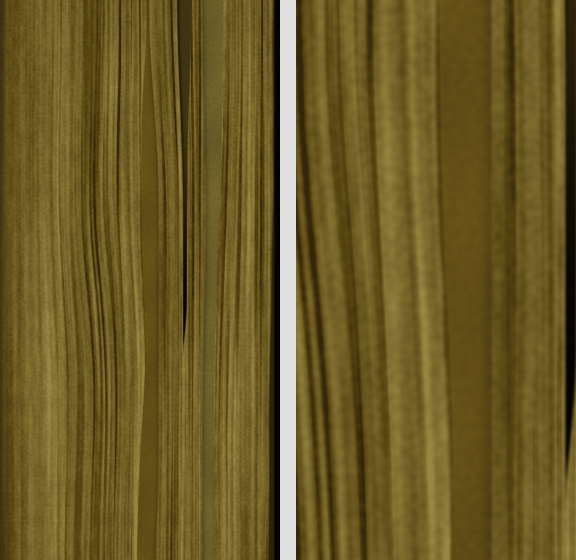
Left: the whole. Right: its middle third, enlarged.
This texture is drawn by a WebGL 1 fragment shader. Its source:

```glsl
precision highp float;
uniform vec2 u_resolution;

const vec3 BLACK = vec3(0.025, 0.015, 0.008);
const vec3 DARK = vec3(0.20, 0.15, 0.04);
const vec3 SHADE = vec3(0.33, 0.26, 0.06);
const vec3 LIGHT = vec3(0.56, 0.49, 0.235);
const vec3 BROWN_LEAF = vec3(0.385, 0.305, 0.085);
const vec3 GREY_LEAF = vec3(0.425, 0.375, 0.165);
const vec3 DEEP_GAP = vec3(0.25, 0.20, 0.065);

const float BASE_TONE = 0.63;
const float BROAD_BANDS = 14.0;   // tone bands across the width
const float PAGE_BANDS = 47.0;
const float FINE_BANDS = 107.0;
const float CREASE_BANDS = 71.0;
const float GRAIN_SCALE = 95.0;
const float EDGE_SOFT = 0.003;

// Gradient noise
vec2 gradientAt(vec2 cell) {
  float angle = 6.2831853 * fract(sin(dot(cell, vec2(127.1, 311.7))) * 43758.55);
  return vec2(cos(angle), sin(angle));
}

float gradientNoise(vec2 p) {
  vec2 i = floor(p), f = fract(p);
  vec2 w = f * f * f * (f * (f * 6.0 - 15.0) + 10.0);
  float a = dot(gradientAt(i), f);
  float b = dot(gradientAt(i + vec2(1, 0)), f - vec2(1, 0));
  float c = dot(gradientAt(i + vec2(0, 1)), f - vec2(0, 1));
  float d = dot(gradientAt(i + vec2(1, 1)), f - vec2(1, 1));
  return mix(mix(a, b, w.x), mix(c, d, w.x), w.y);
}

float bell(float x, float center, float width) {
  float d = (x - center) / width;
  return exp(-d * d);
}

float between(float x, float left, float right) {
  return smoothstep(left - EDGE_SOFT, left + EDGE_SOFT, x)
       * (1.0 - smoothstep(right - EDGE_SOFT, right + EDGE_SOFT, x));
}

// Sideways sway of the pages; t runs from top to bottom
float pageBend(float x, float t) {
  float wave = smoothstep(0.36, 0.70, t) - 0.35 * smoothstep(0.72, 1.0, t)
             - 0.25 * bell(t, 0.3, 0.16);
  return 0.034 * bell(x, 0.34, 0.17) * wave
       + 0.030 * bell(x, 0.60, 0.08) * smoothstep(0.0, 0.4, t)
       - 0.028 * bell(x, 0.80, 0.09) * smoothstep(0.1, 0.8, t)
       + 0.002 * gradientNoise(vec2(x * 9.0, t * 6.0));
}

// Tone of the stacked page edges: 0 is shade, 1 is light
float pageTone(float x, float t) {
  float p = x - pageBend(x, t);
  float crisp = smoothstep(0.12, 0.42, x);
  float tone = BASE_TONE;
  tone += 0.42 * gradientNoise(vec2(p * BROAD_BANDS, t * 0.9 + 3.0));
  tone += mix(0.35, 0.60, crisp) * gradientNoise(vec2(p * PAGE_BANDS, t * 1.6 + 11.0));
  tone += mix(0.25, 0.60, crisp) * gradientNoise(vec2(p * FINE_BANDS, t * 2.7 + 23.0));
  float crease = gradientNoise(vec2(p * CREASE_BANDS + 5.0, t * 1.3 + 37.0));
  tone -= mix(0.25, 0.75, crisp) * smoothstep(0.12, 0.45, crease);

  // Wide dark folds and the pale worn band on the left
  tone -= (0.25 + 0.4 * bell(t, 0.52, 0.2)) * bell(p, 0.256, 0.011);
  tone -= 0.60 * bell(p, 0.330, 0.006) + 0.65 * bell(p, 0.349, 0.007);
  tone -= 0.25 * bell(p, 0.30, 0.012);
  tone += 0.22 * bell(x, 0.19, 0.05);
  tone -= 0.30 * bell(x, 0.04, 0.05);
  tone -= 0.7 * (t - 0.56) * (t - 0.56);
  return tone;
}

void main() {
  vec2 uv = gl_FragCoord.xy / u_resolution;
  float x = uv.x, t = 1.0 - uv.y;
  vec2 st = vec2(x, t * 2.0);

  // Paper grain and long mottling
  float grain = gradientNoise(st * GRAIN_SCALE);
  float mottle = gradientNoise(st * vec2(60.0, 17.0) + 7.0);
  float cloud = gradientNoise(st * vec2(9.0, 5.0) + 19.0);
  float tone = pageTone(x, t) + 0.20 * grain + 0.20 * mottle + 0.12 * cloud;

  // Edges of the three open gaps
  float brownL = 0.527 - 0.022 * smoothstep(0.0, 0.25, t)
               + 0.016 * bell(t, 0.61, 0.12) - 0.015 * smoothstep(0.7, 1.0, t);
  float brownR = 0.531 + 0.035 * smoothstep(0.0, 0.35, t) - 0.010 * smoothstep(0.85, 1.0, t);
  float deepL = 0.633 + 0.021 * smoothstep(0.0, 0.38, t);
  float deepR = mix(0.683, 0.667, smoothstep(0.0, 0.35, t)) - 0.012 * smoothstep(0.54, 0.64, t);
  float greyL = 0.722 + 0.012 * bell(t, 0.38, 0.2);
  float greyR = 0.796 - 0.033 * smoothstep(0.08, 0.75, t);

  // Pale rims where the pages turn
  float rimWear = 0.7 + 0.8 * mottle;
  tone += rimWear * (0.35 * bell(x, greyR + 0.006, 0.005) + 0.25 * bell(x, deepL - 0.006, 0.004)
        + 0.20 * bell(x, brownL - 0.005, 0.004));
  vec3 color = mix(DARK, SHADE, smoothstep(-0.6, 0.0, tone));
  color = mix(color, LIGHT, clamp(tone, 0.0, 1.15));

  // Smooth leaves seen inside the gaps
  float leafLight = 1.0 + 0.07 * grain + 0.14 * cloud;
  vec3 brown = BROWN_LEAF * leafLight * (1.0 - 0.16 * bell(x, brownR, 0.010));
  vec3 grey = GREY_LEAF * leafLight * (1.0 - 0.20 * bell(x, greyL, 0.012));
  vec3 deep = mix(DEEP_GAP, BLACK, max(smoothstep(0.2, 0.55, t), 0.6 * bell(x, deepL, 0.008)));
  color = mix(color, brown, between(x, brownL, brownR));
  color = mix(color, grey, between(x, greyL, greyR));
  color = mix(color, deep, between(x, deepL, deepR) * (1.0 - smoothstep(0.60, 0.64, t)));

  // Shadowed left side, dark board and black backdrop on the right
  color = mix(color, DARK, 0.75 * (1.0 - smoothstep(0.0, 0.035, x)));
  float boardX = 0.976 - 0.014 * smoothstep(0.3, 0.75, t) + 0.003 * cloud;
  color = mix(color, DARK * 0.85, smoothstep(boardX - 0.006, boardX + 0.004, x));
  color = mix(color, BLACK, smoothstep(0.976, 0.984, x));
  gl_FragColor = vec4(color, 1.0);
}
```
